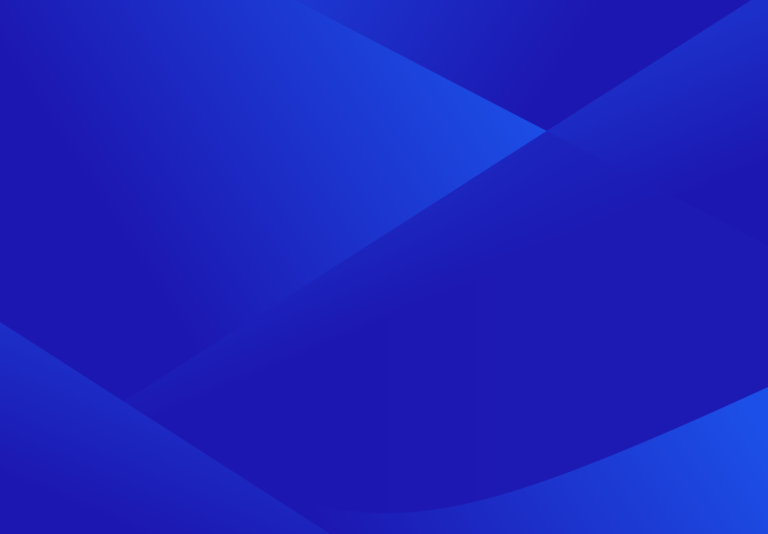
Give the GLSL for this background, as a Shadertoy shader.

```glsl
// Overlapping deep-blue panels with crossing diagonal edges and a curved lower sweep

// Blue ramp: 0 is deep indigo, 1 is bright azure
vec3 blueRamp(float light) {
    return mix(vec3(0.112, 0.092, 0.695), vec3(0.108, 0.31, 0.905), clamp(light, 0.0, 1.0));
}

// Antialiased coverage of the area where height is positive
float cover(float height) {
    float pixel = 1.0 / iResolution.y;
    return smoothstep(-pixel, pixel, height);
}

// Position of t between two ends, clamped to 0..1
float ramp(float from, float to, float t) {
    return clamp((t - from) / (to - from), 0.0, 1.0);
}

void mainImage(out vec4 fragColor, in vec2 fragCoord) {
    vec2 p = fragCoord / iResolution.y;
    float along = dot(p, vec2(0.84, 0.54));
    float across = dot(p, vec2(0.84, -0.54));

    // Panel edges
    float aboveFalling = cover(p.y - 1.0 + 0.52 * (p.x - 0.552));
    float belowRising = cover(0.753 + 0.64 * (p.x - 1.021) - p.y);
    float belowCorner = cover(0.397 - 0.642 * p.x - p.y);
    float bowl = 0.039 + length(vec2(0.5 * (p.x - 0.721), 0.154)) - 0.154;
    float belowBowl = cover(bowl - p.y);

    // Upper left panel and the darker one behind it
    vec3 leftPanel = blueRamp(0.98 * ramp(0.5, 1.27, along));
    vec3 topPanel = blueRamp(0.55 * ramp(0.4, -0.05, across));
    vec3 color = mix(leftPanel, topPanel, aboveFalling);

    // Wide band under the rising edge, veiled below the falling edge
    vec3 band = blueRamp(0.45 * ramp(0.1, 0.4, p.y - 0.42 * p.x));
    vec3 veil = blueRamp(0.09);
    float veilAmount = 0.45 * smoothstep(0.7, 1.1, p.x) * (1.0 - aboveFalling);
    color = mix(color, mix(band, veil, veilAmount), belowRising);

    // Bright sweep beneath the curve
    color = mix(color, blueRamp(ramp(0.52, 1.3, along)), belowBowl);

    // Lower left corner
    vec3 corner = blueRamp(0.42 * ramp(0.12, 0.4, p.y + 0.43 * p.x));
    color = mix(color, corner, belowCorner);

    fragColor = vec4(color, 1.0);
}
```
